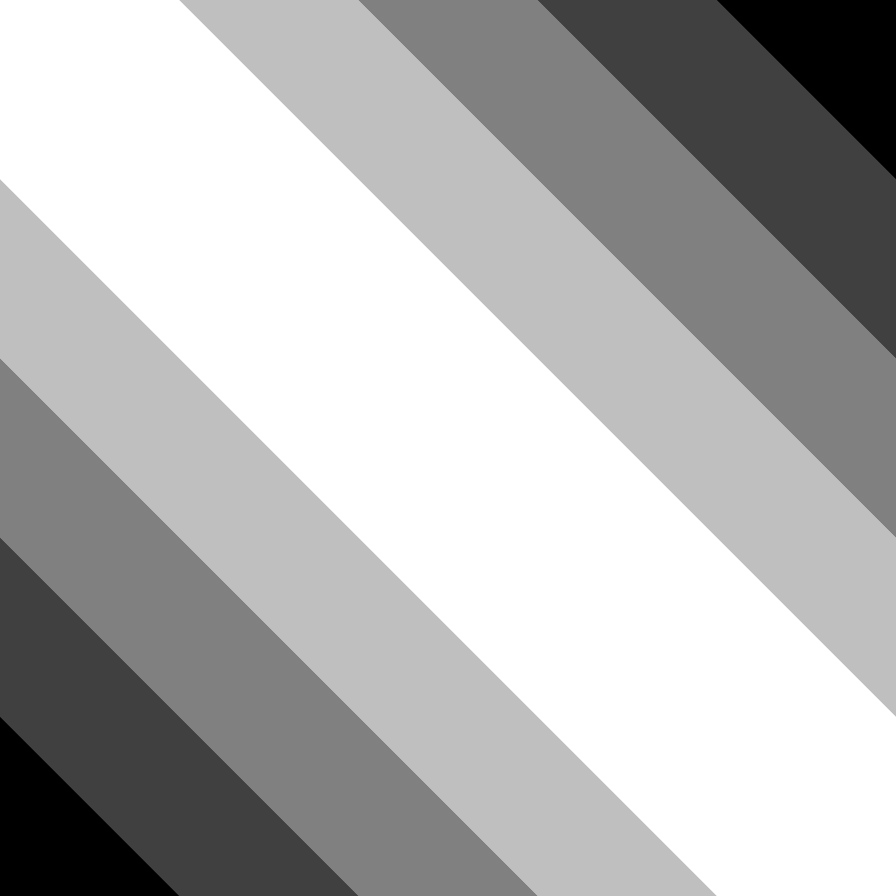
Reproduce this background procedurally as a WebGL 2 fragment shader.

```glsl
#version 300 es
precision highp float;
// Diagonal grey bands stepping from black corners up to a white central stripe.
uniform vec2 u_resolution;
out vec4 outColor;

const float BAND_WIDTH = 0.2; // measured along a canvas side
const int STEP_COUNT = 4;     // grey steps between black and white

// Distance from the nearer dark corner, summed over both axes: 0 to 1.
float cornerDistance(vec2 uv) {
    float diagonal = uv.x + uv.y;
    return min(diagonal, 2.0 - diagonal);
}

// Staircase from 0 to 1 with softened edges.
float steppedShade(float d, float bandWidth, float softness) {
    float shade = 0.0;
    for (int i = 1; i <= STEP_COUNT; i++) {
        float edge = float(i) * bandWidth;
        shade += smoothstep(edge - softness, edge + softness, d);
    }
    return shade / float(STEP_COUNT);
}

void main() {
    vec2 uv = gl_FragCoord.xy / u_resolution;
    float softness = 0.7 / min(u_resolution.x, u_resolution.y);
    float shade = steppedShade(cornerDistance(uv), BAND_WIDTH, softness);
    outColor = vec4(vec3(shade), 1.0);
}
```
